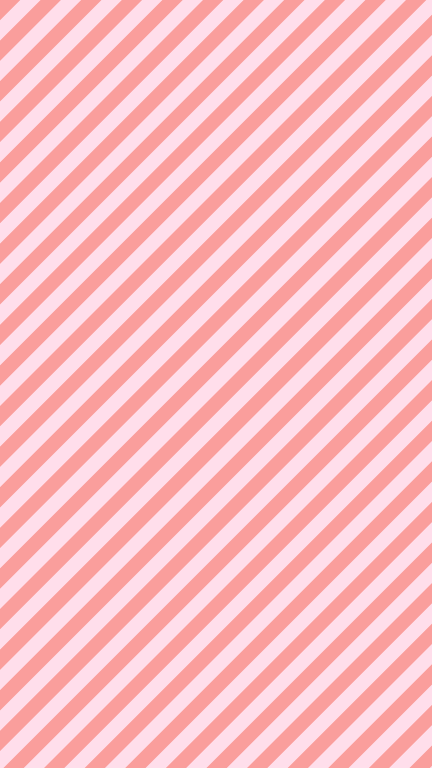
Give the GLSL for this pattern, as a WebGL 1 fragment shader.

```glsl
precision highp float;

uniform vec2 u_resolution;

// Coverage of a band filling half of each period, edges softened by blur
float stripe(float phase, float blur) {
  float edge = 0.25 - abs(fract(phase) - 0.25);
  edge = max(edge, abs(fract(phase) - 0.25) - 0.75 + 0.25 * 0.0 + 0.0);
  return smoothstep(-blur, blur, edge);
}

void main() {
  // Distance from the top left corner, in canvas widths
  vec2 fromCorner = vec2(gl_FragCoord.x, u_resolution.y - gl_FragCoord.y) / u_resolution.x;

  // Diagonal stripes, 10.64 periods across the width
  float phase = (fromCorner.x + fromCorner.y) * 10.64;
  float blur = 10.64 * 0.85 / u_resolution.x;

  vec3 blush = vec3(1.0, 0.87, 0.92);
  vec3 coral = vec3(0.98, 0.62, 0.61);
  gl_FragColor = vec4(mix(blush, coral, stripe(phase, blur)), 1.0);
}
```
